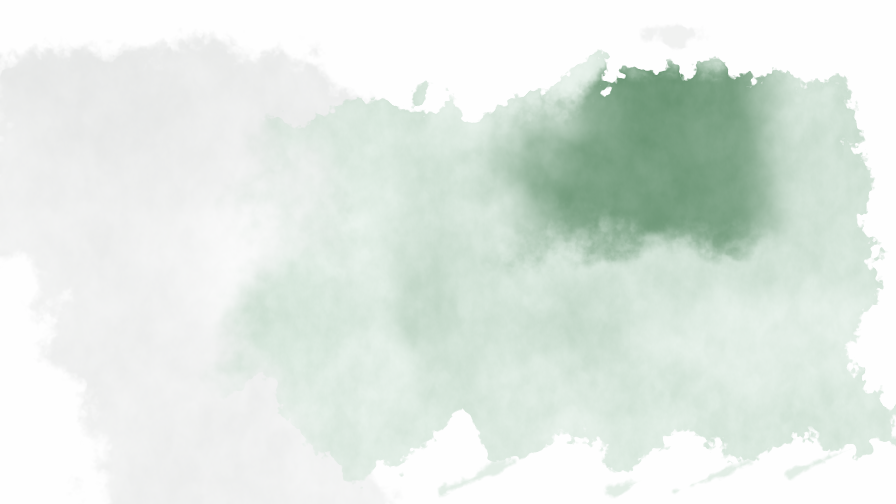
Reproduce this background procedurally as a WebGL 1 fragment shader.

```glsl
precision highp float;
// Watercolour washes on white paper: a faint grey wash on the left, a pale green
// wash across the middle and right, and a deep green bloom at the upper right.
// Torn borders and pigment come from layered, distance-blended cellular noise.

uniform vec2 u_resolution;

#define PAPER vec3(0.996, 0.996, 0.996)
#define GREY  vec3(0.905, 0.910, 0.907)
#define PALE  vec3(0.855, 0.912, 0.872)
#define DEEP  vec3(0.405, 0.575, 0.445)
#define TEAR  0.17    // raggedness of the borders
#define EDGE  0.010   // softness of the borders
#define GRAIN 0.16    // strength of the pigment grain

vec3 hash3(vec2 p) {
  vec3 q = vec3(dot(p, vec2(127.1, 311.7)), dot(p, vec2(269.5, 183.3)), dot(p, vec2(419.2, 371.9)));
  return fract(sin(q) * 43758.5);
}

// Cellular noise: random cell tones blended by distance to the cell points.
float cellTone(vec2 p) {
  vec2 cell = floor(p), f = p - cell;
  float sum = 0.0, total = 0.0;
  for (int j = -1; j <= 1; j++) {
    for (int i = -1; i <= 1; i++) {
      vec2 o = vec2(float(i), float(j));
      vec3 h = hash3(cell + o);
      vec2 d = o + h.xy - f;
      float w = exp(-6.0 * dot(d, d));
      sum += w * h.z;
      total += w;
    }
  }
  return sum / total;
}

// Five octaves of cell tones, centred on zero.
float layered(vec2 p) {
  float sum = 0.0, amp = 0.42;
  for (int i = 0; i < 5; i++) {
    sum += amp * (cellTone(p) - 0.5);
    p = mat2(1.6, 1.2, -1.2, 1.6) * p + 7.3;
    amp *= 0.62;
  }
  return sum;
}

float bump(float x, float centre, float width) {
  float t = (x - centre) / width;
  return exp(-t * t);
}

float segment(vec2 p, vec2 a, vec2 along) {
  vec2 d = p - a;
  return length(d - along * clamp(dot(d, along) / dot(along, along), 0.0, 1.0));
}

// Inside distance of the grey wash.
float greyWash(vec2 p) {
  float top = 0.905 + 0.03 * bump(p.x, 0.48, 0.18) - 0.13 * smoothstep(0.58, 0.76, p.x);
  float left = -0.03 + 0.10 * (1.0 - smoothstep(0.45, 0.53, p.y))
             + 0.11 * (1.0 - smoothstep(0.21, 0.31, p.y));
  float right = 0.74 + 0.06 * (1.0 - smoothstep(0.0, 0.1, p.y));
  return min(top - p.y, min(p.x - left, right - p.x));
}

// Inside distance of the green wash; its left side fades separately.
float greenWash(vec2 p) {
  float top = 0.785 + 0.085 * smoothstep(0.82, 1.32, p.x) - 0.06 * smoothstep(1.48, 1.66, p.x);
  float scallops = 0.022 * cos(6.2832 * (p.x - 1.135) / 0.218) * smoothstep(1.0, 1.06, p.x);
  float bottom = 0.108 + scallops - 0.055 * bump(p.x, 0.76, 0.09)
               + 0.065 * bump(p.x, 0.93, 0.04) + 0.12 * (1.0 - smoothstep(0.48, 0.66, p.x));
  float right = 1.735 - 0.035 * bump(p.y, 0.33, 0.06) - 0.09 * smoothstep(0.62, 0.85, p.y);
  return min(min(top - p.y, p.y - bottom), right - p.x);
}

// Diagonal dry-brush strokes hanging below the green wash.
float strokes(vec2 p) {
  float d = 1.0;
  for (int i = 0; i < 4; i++) {
    float n = float(i), small = 1.0 - step(0.5, abs(n - 1.0));
    vec2 start = vec2(0.875 + 0.232 * n + 0.11 * small, 0.024 + 0.038 * step(2.5, n));
    d = min(d, segment(p, start, vec2(0.145, 0.058) * (1.0 - 0.6 * small)));
  }
  return 0.010 - d;
}

void main() {
  vec2 p = gl_FragCoord.xy / u_resolution * vec2(16.0 / 9.0, 1.0);
  float torn = layered(p * 11.0);
  float bloom = layered(p * 4.0 + 31.0);
  float grain = layered(p * vec2(30.0, 22.0) + 57.0);
  float streak = cellTone(p * vec2(11.0, 2.2) + 13.0) - 0.5;
  vec2 q = p + 0.14 * vec2(bloom, torn);

  // Grey wash, thinner low down and where it meets the green.
  float greyEdge = greyWash(p) + TEAR * torn + 0.06 * bloom;
  float greyAmount = 0.57 + 0.22 * smoothstep(0.35, 0.75, p.y) + 0.55 * bloom + 0.3 * grain;
  greyAmount -= 0.4 * bump(q.x, 0.46, 0.09) * bump(q.y, 0.5, 0.16);
  greyAmount *= smoothstep(-0.01, 0.035, greyEdge);
  vec3 color = mix(PAPER, GREY, clamp(greyAmount, 0.0, 1.0));

  // Small detached fleck above the bloom.
  float fleck = 1.0 - length((p - vec2(1.365, 0.935)) / vec2(0.075, 0.03)) + 3.0 * torn;
  color = mix(color, GREY, 0.55 * smoothstep(0.0, 0.5, fleck));

  // Deep bloom and the weaker stains around it.
  float deepTop = 0.79 + 0.11 * smoothstep(0.98, 1.24, q.x);
  float deep = smoothstep(0.91, 1.19, q.x) * (1.0 - smoothstep(1.45, 1.60, q.x))
             * smoothstep(0.465, 0.575, q.y) * (1.0 - smoothstep(deepTop - 0.06, deepTop + 0.02, q.y));
  float stain = 0.17 * bump(q.x, 0.87, 0.08) * bump(q.y, 0.42, 0.19)
              + 0.12 * bump(q.x, 1.16, 0.12) * bump(q.y, 0.35, 0.09)
              + 0.16 * bump(q.x, 1.48, 0.22) * bump(q.y, 0.66, 0.19);

  // Green wash with pigment gathered along its upper border.
  float greenEdge = greenWash(p) + TEAR * torn;
  float rim = exp(-max(greenEdge, 0.0) / 0.012) * smoothstep(0.6, 0.8, p.y);
  float pigment = 0.9 * deep + stain * (1.0 - deep) + 0.10 * rim
                + (0.14 + 0.25 * deep) * bloom + GRAIN * grain + 0.05 * streak;
  float left = 0.49 + 0.25 * (p.y - 0.5) * (p.y - 0.5);
  float fade = smoothstep(left - 0.07, left + 0.16, p.x + 0.35 * bloom + 0.15 * torn);
  float cover = smoothstep(0.0, EDGE, greenEdge) * fade * (0.92 + 0.5 * bloom * (1.0 - deep));
  color = mix(color, mix(PALE, DEEP, pigment), clamp(cover, 0.0, 1.0));

  // Strokes add pale pigment only outside the wash.
  float brushed = smoothstep(0.0, EDGE, strokes(p) + 0.05 * torn) * (1.0 - cover);
  color = mix(color, PALE, 0.75 * clamp(brushed, 0.0, 1.0));

  gl_FragColor = vec4(clamp(color, 0.0, 1.0), 1.0);
}
```
